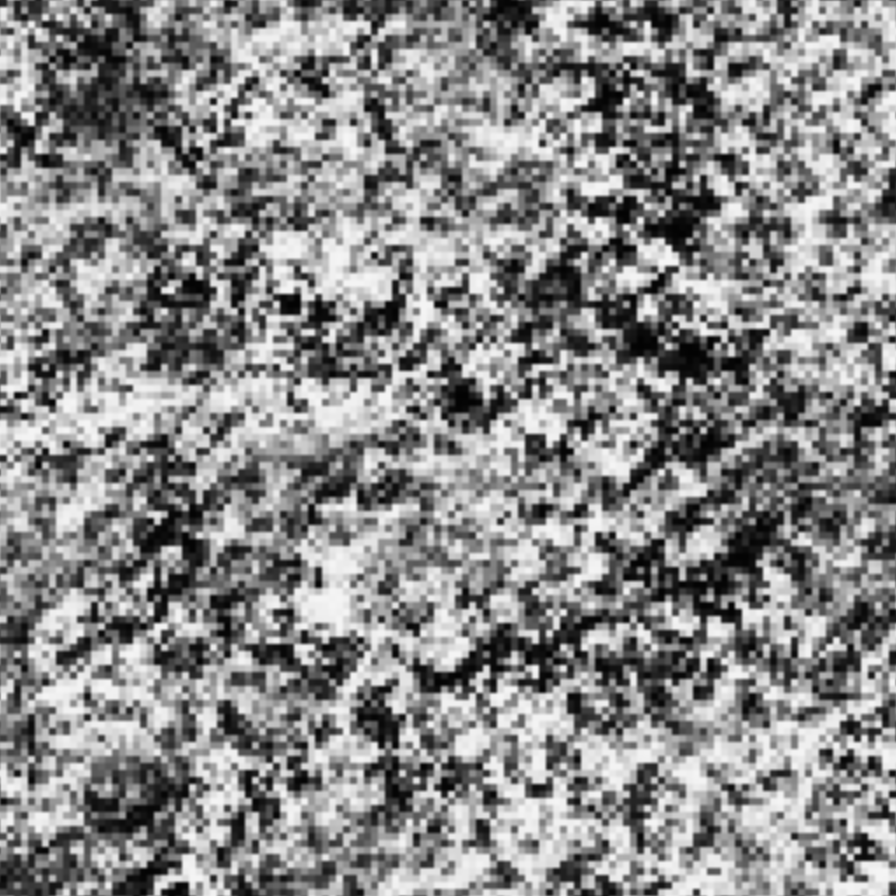
Give the GLSL for this texture, as a three.js fragment shader.

```glsl
// Coarse grey mineral grit: soft square grains with dark pits and pale patches.
varying vec2 vUv;

const float GRAINS_ACROSS = 128.0;
const float GRAIN_TILT = 0.45;
const vec2 GRAIN_STRETCH = vec2(0.88, 1.12);
const float TONE_GAIN = 5.2;

float hash(vec2 cell, float seed) {
  vec3 q = fract(vec3(cell.xyx + seed * 17.0) * vec3(0.1031, 0.1030, 0.0973));
  q += dot(q, q.yzx + 33.33);
  return fract((q.x + q.y) * q.z);
}

// Smooth value noise, centred on zero.
float noise(vec2 p, float seed) {
  vec2 cell = floor(p);
  vec2 f = fract(p);
  vec2 w = f * f * (3.0 - 2.0 * f);
  float low = mix(hash(cell, seed), hash(cell + vec2(1.0, 0.0), seed), w.x);
  float high = mix(hash(cell + vec2(0.0, 1.0), seed), hash(cell + 1.0, seed), w.x);
  return mix(low, high, w.y) - 0.5;
}

vec2 rotate(vec2 p, float angle) {
  float c = cos(angle);
  float s = sin(angle);
  return vec2(c * p.x + s * p.y, c * p.y - s * p.x);
}

// Spreads the bell-shaped noise sum over an almost even range of greys.
float toneCurve(float height, float gain) {
  float share = 1.0 / (1.0 + exp(-gain * height));
  return 0.01 + share * (1.2 - 0.25 * share);
}

// Grey of one grain, from broad patches down to single specks.
float grainTone(vec2 grain) {
  vec2 p = rotate(grain, GRAIN_TILT) * GRAIN_STRETCH + 200.0;
  float patches = 0.42 * noise(p / 17.0, 1.0) + 0.32 * noise(p / 7.0, 2.0);
  float clumps = 0.95 * noise(p / 2.5, 3.0) + 0.8 * noise(p / 1.6, 4.0);
  float specks = 0.75 * (hash(grain + 50.0, 5.0) - 0.5);
  float roughness = 1.0 + 0.9 * noise(p / 11.0, 6.0);
  return toneCurve(patches + roughness * (clumps + specks), TONE_GAIN);
}

// Blends neighbouring grains across a soft edge.
float softGrains(vec2 p) {
  vec2 grain = floor(p);
  vec2 w = smoothstep(0.15, 0.85, fract(p));
  float low = mix(grainTone(grain), grainTone(grain + vec2(1.0, 0.0)), w.x);
  float high = mix(grainTone(grain + vec2(0.0, 1.0)), grainTone(grain + 1.0), w.x);
  return mix(low, high, w.y);
}

void main() {
  float grey = softGrains(vUv * GRAINS_ACROSS - 0.5);
  gl_FragColor = vec4(vec3(grey), 1.0);
}
```
